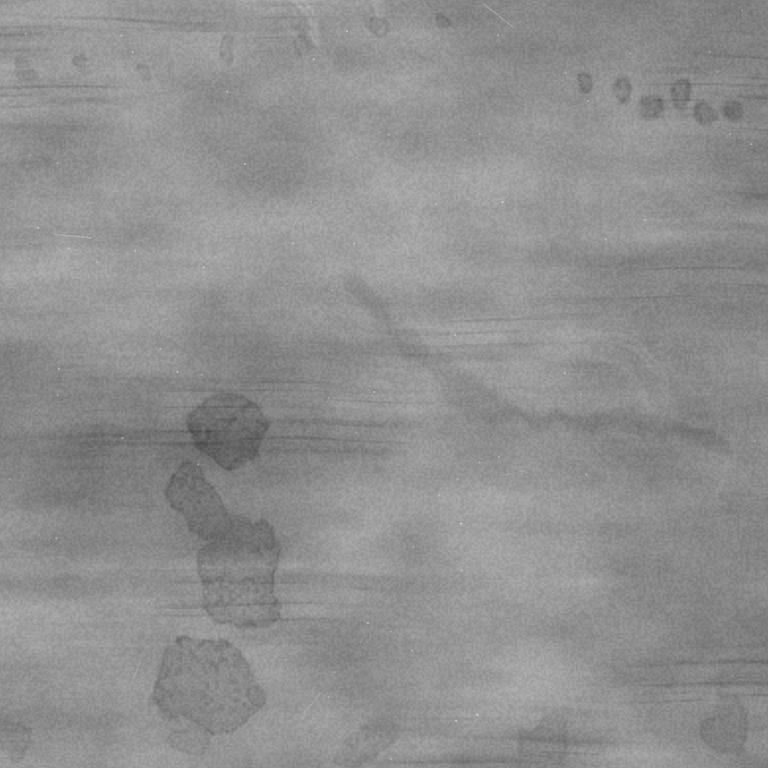
A three.js fragment shader for this texture:

```glsl
// Worn grey board: soft clouds and horizontal brushed fibres under fine grain,
// with damp stains, a diagonal smear, pale scuffs, scratches and specks on top.
// Layered value noise forms the surface; loops scatter the distance-based marks.
varying vec2 vUv;

const float BASE_GREY = 0.560;
const float CLOUD_DEPTH = 0.26;
const float MOTTLE_DEPTH = 0.13;
const float STREAK_DEPTH = 0.085;
const float FIBRE_DEPTH = 0.050;
const float GRAIN_DEPTH = 0.075;
const float STAIN_DEPTH = 0.105;
const float SMEAR_DEPTH = 0.055;
const float SCUFF_LIGHT = 0.035;
const float SCRATCH_LIGHT = 0.10;
const float SPECK_LIGHT = 0.22;

float hash(vec2 p) {
  vec3 q = fract(p.xyx * 0.1031);
  q += dot(q, q.yzx + 33.33);
  return fract((q.x + q.y) * q.z);
}

vec2 hash2(float seed) {
  return vec2(hash(vec2(seed, 17.0)), hash(vec2(seed, 53.0)));
}

float noise(vec2 p) {
  vec2 cell = floor(p), f = fract(p);
  f = f * f * (3.0 - 2.0 * f);
  float low = mix(hash(cell), hash(cell + vec2(1.0, 0.0)), f.x);
  float high = mix(hash(cell + vec2(0.0, 1.0)), hash(cell + 1.0), f.x);
  return mix(low, high, f.y);
}

// Layered noise centred on zero
float layers(vec2 p) {
  float sum = 0.0, weight = 0.5;
  for (int i = 0; i < 5; i++) {
    sum += weight * (noise(p) - 0.5);
    p = p * 2.03 + 19.7;
    weight *= 0.5;
  }
  return sum;
}

float segmentDistance(vec2 p, vec2 a, vec2 b) {
  vec2 ab = b - a;
  return length(p - a - ab * clamp(dot(p - a, ab) / dot(ab, ab), 0.0, 1.0));
}

// One damp mark: flat body, darker drying rim, speckled pits
float stain(vec2 p, float radius, float pits) {
  float d = length(p) - radius;
  float body = smoothstep(0.004, -0.004, d);
  float rim = exp(-abs(d + 0.003) / 0.004);
  return body * (0.45 + 0.35 * rim + 0.45 * pits);
}

// Row of jittered stains between two points
float stainTrail(vec2 p, vec2 start, vec2 end, float count, float radius, float seed, float pits) {
  float dark = 0.0;
  for (float i = 0.0; i < 8.0; i++) {
    if (i >= count) break;
    vec2 rnd = hash2(seed + i * 3.7);
    vec2 centre = mix(start, end, i / (count - 1.0)) + (rnd - 0.5) * radius * 1.6;
    vec2 stretch = mix(vec2(0.8, 1.15), vec2(1.2, 0.8), rnd.y);
    dark = max(dark, stain((p - centre) * stretch, radius * (0.55 + 0.55 * rnd.x), pits));
  }
  return dark;
}

// Short pale scratches and wider, fainter curved scuffs
float scratches(vec2 p) {
  float light = 0.0;
  for (float i = 0.0; i < 12.0; i++) {
    vec2 a = hash2(i + 71.0), rnd = hash2(i + 131.0);
    float angle = rnd.x * 6.283;
    vec2 b = a + vec2(cos(angle), sin(angle)) * (0.012 + 0.04 * rnd.y);
    light += smoothstep(0.0016, 0.0004, segmentDistance(p, a, b)) * (0.2 + 0.8 * rnd.y * rnd.y);
  }
  return light;
}

float scuffs(vec2 p) {
  float light = 0.0;
  for (float i = 0.0; i < 9.0; i++) {
    vec2 rnd = hash2(i + 211.0);
    vec2 q = p - mix(vec2(0.36, 0.93), vec2(0.80, 0.44), step(5.0, i)) - (rnd - 0.5) * 0.08;
    float arc = abs(length(q) - 0.07 - 0.05 * rnd.x);
    float sweep = smoothstep(0.6, 0.95, dot(normalize(q + 0.0001), normalize(vec2(1.0, rnd.y))));
    light += smoothstep(0.006, 0.0, arc) * sweep;
  }
  return light;
}

// Sparse bright dust, one candidate per cell
float specks(vec2 p) {
  vec2 cell = floor(p * 36.0);
  float pick = hash(cell + 7.0);
  vec2 centre = 0.2 + 0.6 * hash2(cell.x + cell.y * 41.0);
  float d = length(fract(p * 36.0) - centre) / 36.0;
  return step(0.93, pick) * smoothstep(0.0020, 0.0005, d) * (0.4 + 8.0 * (pick - 0.93));
}

void main() {
  vec2 uv = vUv;
  float wave = 0.003 * sin(uv.x * 9.0 + uv.y * 5.0) + 0.0015 * sin(uv.x * 23.0 + 2.0);
  vec2 board = uv + vec2(0.0, wave);

  // Clouds, brushed streaks, thin dark fibres and grain
  float cloud = layers(uv * vec2(3.0, 4.6) + 3.1);
  float mottle = layers(uv * vec2(11.0, 17.0) + 40.0);
  float streak = layers(board * vec2(2.6, 42.0) + 11.0);
  float patches = smoothstep(0.30, 0.75, noise(uv * vec2(3.0, 9.0) + 60.0));
  float fibre = smoothstep(0.58, 0.92, noise(board * vec2(8.0, 190.0) + 5.0));
  float grain = noise(uv * 390.0) - 0.5;
  float grey = BASE_GREY + CLOUD_DEPTH * cloud + MOTTLE_DEPTH * mottle;
  grey += STREAK_DEPTH * streak * (0.7 + patches) + GRAIN_DEPTH * grain;
  grey -= FIBRE_DEPTH * fibre * patches;

  // Stains share one warp so that their outlines turn ragged
  vec2 warp = vec2(layers(uv * 16.0 + 80.0), layers(uv * 16.0 + 120.0));
  vec2 ragged = uv + 0.065 * warp;
  float pits = smoothstep(0.45, 0.8, noise(uv * 170.0)) * smoothstep(-0.12, 0.12, mottle + warp.x);
  float dark = stainTrail(ragged, vec2(0.31, 0.45), vec2(0.25, 0.13), 4.0, 0.062, 5.0, pits);
  dark = max(dark, stainTrail(uv + 0.03 * warp, vec2(0.78, 0.88), vec2(0.97, 0.85), 6.0, 0.022, 29.0, pits));
  dark = max(dark, 0.7 * stainTrail(ragged, vec2(0.02, 0.90), vec2(0.58, 0.98), 7.0, 0.017, 47.0, pits));
  dark = max(dark, 0.6 * stainTrail(ragged, vec2(0.03, 0.05), vec2(0.92, 0.03), 5.0, 0.036, 83.0, pits));
  grey -= STAIN_DEPTH * dark;

  // Diagonal smear that runs out sideways
  float smear = segmentDistance(ragged, vec2(0.46, 0.63), vec2(0.62, 0.47));
  smear = min(smear, 1.5 * segmentDistance(ragged, vec2(0.62, 0.47), vec2(0.95, 0.43)));
  grey -= SMEAR_DEPTH * smoothstep(0.026, 0.004, smear);

  grey += SCUFF_LIGHT * scuffs(uv + 0.02 * warp) * (0.5 + patches);
  grey += SCRATCH_LIGHT * scratches(uv) + SPECK_LIGHT * specks(uv);
  gl_FragColor = vec4(vec3(clamp(grey, 0.0, 1.0)), 1.0);
}
```
